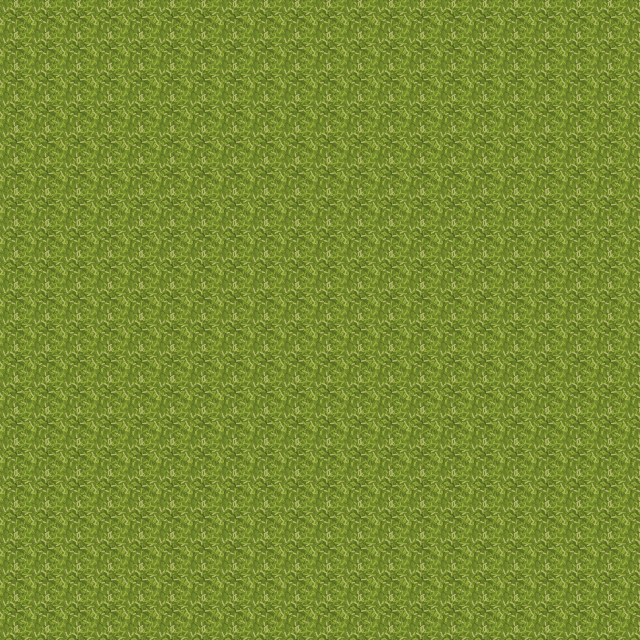
This texture is drawn by a Shadertoy shader. Its source:

```glsl
// Draws a short-cropped lawn: a small square of tangled grass blades, tiled.

const float BLADES = 12.0; // blades along one side of a tile

float hash(vec2 p) {
    vec3 q = fract(vec3(p.xyx) * 0.1031);
    q += dot(q, q.yzx + 33.33);
    return fract((q.x + q.y) * q.z);
}

float segmentDistance(vec2 p, vec2 halfAxis) {
    float along = clamp(dot(p, halfAxis) / dot(halfAxis, halfAxis), -1.0, 1.0);
    return length(p - halfAxis * along);
}

vec3 grassColor(float shade) {
    return mix(vec3(0.34, 0.41, 0.13), vec3(0.59, 0.68, 0.23), shade);
}

// Broad light and dark patches within a tile
float patchTone(vec2 tilePos) {
    vec2 wave = cos(6.2832 * (tilePos - vec2(0.07, 0.95)));
    return 0.07 * wave.x + 0.09 * wave.y;
}

void mainImage(out vec4 fragColor, in vec2 fragCoord) {
    // Tiles are counted from the top left corner
    vec2 uv = fragCoord / iResolution.y;
    vec2 grid = vec2(uv.x, 1.0 - uv.y) * 20.48 * BLADES;
    float pixel = 20.48 * BLADES / iResolution.y;
    vec2 cell = floor(grid);

    // Shaded ground between the blades
    vec3 color = grassColor(0.28 + patchTone(grid / BLADES));

    // Overlapping blades, one per cell, wrapped at the tile border
    for (int j = -1; j <= 1; j++) {
        for (int i = -1; i <= 1; i++) {
            vec2 id = cell + vec2(i, j);
            vec2 seed = mod(id, BLADES) + 3.0;
            vec2 jitter = vec2(hash(seed), hash(seed + 31.7)) - 0.5;
            vec2 root = id + 0.5 + 0.7 * jitter;

            // Blades lean flat in the middle rows and stand up elsewhere
            float row = (seed.y - 2.5) / BLADES;
            float flatness = smoothstep(0.3, 0.0, abs(row - 0.48));
            float angle = mix(1.57, 0.3, flatness) + 2.6 * (hash(seed + 57.3) - 0.5);
            vec2 halfAxis = mix(0.4, 0.8, hash(seed + 83.1)) * vec2(cos(angle), sin(angle));

            float d = segmentDistance(grid - root, halfAxis) - 0.27;
            float cover = smoothstep(0.5 * pixel, -0.5 * pixel, d);

            // Green blades, with dry pale ones mostly near the top of the tile
            float shade = 0.52 + 1.2 * (hash(seed + 109.9) - 0.5);
            vec3 blade = grassColor(shade + patchTone((seed - 2.5) / BLADES));
            float dry = step(mix(0.88, 0.95, smoothstep(0.2, 0.5, row)), hash(seed + 141.3));
            blade = mix(blade, vec3(0.70, 0.72, 0.41), dry);
            color = mix(color, blade, cover);
        }
    }

    fragColor = vec4(color, 1.0);
}
```
